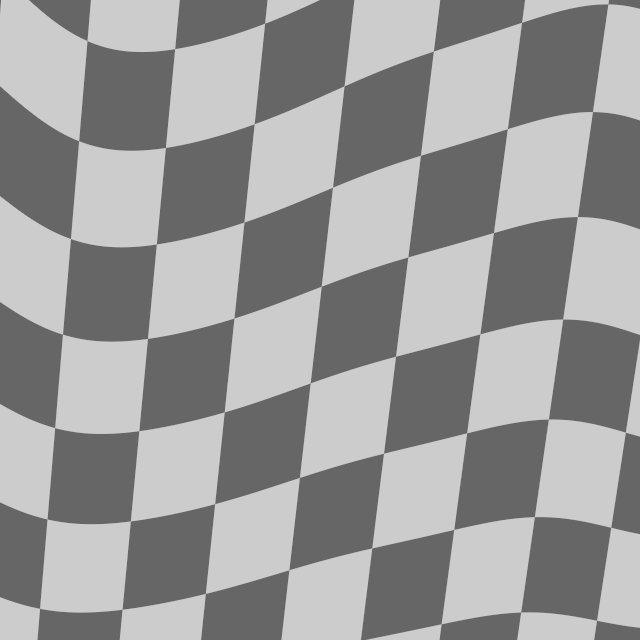
Write a Shadertoy shader that draws this pattern.

```glsl
// Two-tone grey checkerboard cloth, rippled and seen in slight perspective.

const float PI = 3.14159265;
const float DARK = 0.4;
const float LIGHT = 0.8;

// Height of the ripple across the columns: a tilt plus a few sine harmonics.
float ripple(float column) {
    float amplitude[6] = float[6](0.0607, 0.0848, 0.0074, 0.0151, -0.0018, 0.0048);
    float height = 0.129 - 0.01025 * column;
    for (int n = 0; n < 6; n++) {
        height += amplitude[n] * sin(float(n + 1) * PI * column / 8.0);
    }
    return height;
}

// Maps the canvas (0 to 1, y downward) to column and row of the cloth.
vec2 clothCoord(vec2 p) {
    float depth = 1.0 - 0.04107 * p.x - 0.07696 * p.y;
    float column = (7.081 * p.x + 0.5182 * p.y - 0.012) / depth;
    float crest = ripple(column);
    float rowHeight = 0.178 - 0.0765 * crest;
    return vec2(column, (p.y / depth - crest) / rowHeight);
}

// Square wave of period 2 with edges smoothed over the given width.
float squareWave(float t, float width) {
    return clamp(2.0 * sin(PI * t) / (PI * width), -1.0, 1.0);
}

float gradientLength(float t) {
    return max(length(vec2(dFdx(t), dFdy(t))), 1e-5);
}

void mainImage(out vec4 fragColor, in vec2 fragCoord) {
    vec2 p = fragCoord / iResolution.xy;
    vec2 cell = clothCoord(vec2(p.x, 1.0 - p.y));

    // Cells with equal column and row parity are dark.
    float parity = squareWave(cell.x, gradientLength(cell.x))
                 * squareWave(cell.y, gradientLength(cell.y));
    float lightness = 0.5 - 0.5 * parity;

    // Blend in approximately linear light.
    float grey = sqrt(mix(DARK * DARK, LIGHT * LIGHT, lightness));
    fragColor = vec4(vec3(grey), 1.0);
}
```
